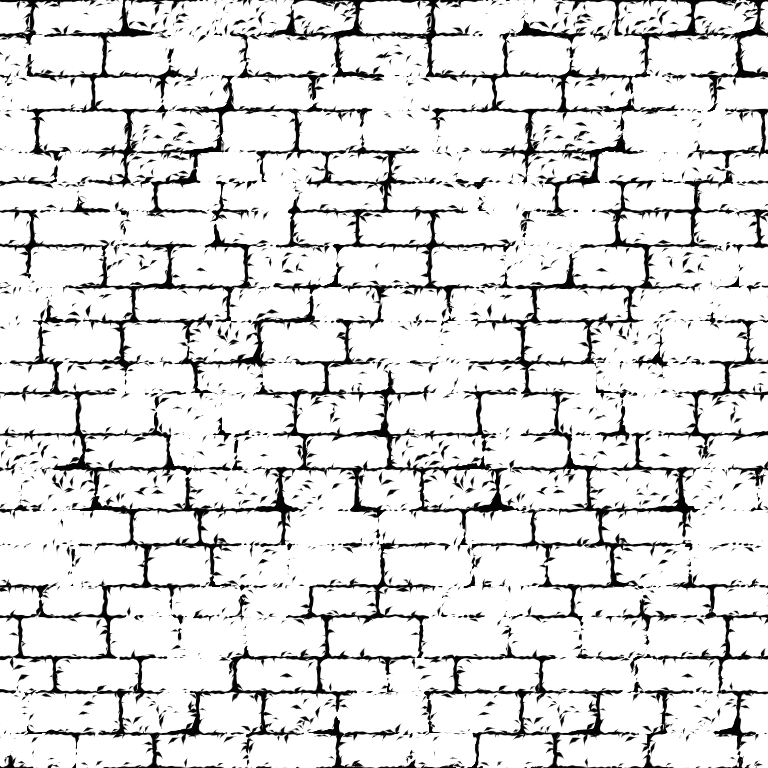
This texture is drawn by a three.js fragment shader. Its source:

```glsl
// Black ink print of a worn brick wall: 21 uneven courses with rough, broken joints on white.
varying vec2 vUv;

const vec3 PAPER = vec3(1.0);
const vec3 INK = vec3(0.01);
const float UNITS = 768.0;          // design units across the canvas
const float PERIOD = 401.0;         // width after which a course repeats
const int COURSES = 21;
const float TALL = 41.4, MEDIUM = 34.4, LOW = 30.3, LOWEST = 29.0;
const vec2 JOINT = vec2(1.75, 1.2); // half widths of upright and level joints
const float CORNER = 5.5;
const float ROUGHNESS = 1.0;
const float FADE = 4.0;             // how far faded joints close up
const float CHIP_CELL = 6.5;
const float WORN_SHARE = 0.27;

// Shift and stagger phase of the upright joints, per course from the bottom
const vec2 BOND[COURSES] = vec2[COURSES](
  vec2(5, 2.68), vec2(29, -0.09), vec2(67, -1.85), vec2(16, 0.32), vec2(41, 3.14),
  vec2(60, 1.38), vec2(51, 1.82), vec2(28, -2.56), vec2(76, 0.62), vec2(67, 1.1),
  vec2(59, -1.04), vec2(31, 0.87), vec2(60, -1.8), vec2(17, 1.27), vec2(44, -1.27),
  vec2(67, 1.1), vec2(59, -1.04), vec2(49, -1.26), vec2(1, 0.54), vec2(17, 1.27),
  vec2(44, -1.27));

float hash(vec2 p) {
  return fract(sin(dot(p, vec2(127.1, 311.7))) * 43758.5);
}

// Layered sines, about -1 to 1
float ripple(vec2 p) {
  return (sin(p.x * 0.37 + 1.7 * sin(p.y * 0.29)) + sin(p.y * 0.41 + 1.9 * sin(p.x * 0.23))
    + sin(p.x * 0.93 - p.y * 0.71 + 2.0 * sin(p.x * 0.17 + p.y * 0.31))) / 3.0;
}

float roundBox(vec2 p, vec2 halfSize, float radius) {
  vec2 q = abs(p) - halfSize + radius;
  return length(max(q, 0.0)) + min(max(q.x, q.y), 0.0) - radius;
}

bool isLow(int course) { return course % 6 == 4; }

float courseHeight(int course) {
  if (course == 15) return LOWEST;
  return course % 2 == 1 ? TALL : (isLow(course) ? LOW : MEDIUM);
}

float jointX(int course, float j, float count) {
  float stagger = isLow(course) ? 3.0 : 12.5;
  return BOND[course].x + PERIOD * j / count
    + stagger * sin(6.28319 * j / count + BOND[course].y);
}

// Angular slivers in jittered cells: dense on worn bricks, sparse along edges
float chips(vec2 p, vec2 halfSize, float seed, float worn) {
  vec2 cell = floor(p / CHIP_CELL);
  float d = -10.0;
  for (int y = -1; y <= 1; y++) {
    for (int x = -1; x <= 1; x++) {
      vec2 id = cell + vec2(x, y);
      vec2 key = id + seed * 91.0;
      vec2 center = (id + vec2(hash(key), hash(key + 17.3))) * CHIP_CELL;
      float edge = roundBox(center, halfSize, CORNER);
      float patchy = smoothstep(-0.1, 0.6, ripple(center * 0.3 + seed * 70.0));
      float chance = 0.42 * smoothstep(-6.0, -1.0, edge) + worn * (0.1 + 0.55 * patchy);
      if (hash(key + 5.9) > chance) continue;
      float angle = 0.5 + 2.2 * (hash(key + 8.1) - 0.5);
      vec2 q = mat2(cos(angle), -sin(angle), sin(angle), cos(angle)) * (p - center);
      float size = mix(1.0, 3.2, hash(key + 2.7));
      q.y += 0.12 * q.x * q.x / size;
      d = max(d, 0.6 * size - abs(q.x) * 0.3 - abs(q.y) * 0.9);
    }
  }
  return d;
}

void main() {
  vec2 p = vUv * UNITS;
  float aa = 0.75 * fwidth(p.x);
  vec2 wall = p + 0.8 * vec2(ripple(p * 0.4), ripple(p.yx * 0.35 + 40.0));

  // Find the course
  int course = 0;
  float bottom = 0.0;
  for (int i = 0; i < COURSES - 1; i++) {
    float next = bottom + courseHeight(i);
    if (wall.y < next) break;
    bottom = next;
    course = i + 1;
  }

  // Find the brick between two upright joints
  float count = isLow(course) ? 6.0 : 5.0;
  float x = mod(wall.x, PERIOD), left = 0.0, right = PERIOD, brick = 0.0;
  for (float j = -1.0; j < 6.0; j++) {
    left = jointX(course, j, count);
    right = jointX(course, j + 1.0, count);
    brick = mod(j + count, count);
    if (x < right) break;
  }
  vec2 halfSize = 0.5 * vec2(right - left, courseHeight(course));
  vec2 local = vec2(x - left, wall.y - bottom) - halfSize;
  float seed = hash(vec2(brick + 1.0, float(course) + 3.0));
  float worn = step(1.0 - WORN_SHARE, seed) * mix(0.25, 1.0, hash(vec2(seed, 4.0)));

  // Rough outline, some bricks broken away at a lower corner
  vec2 body = halfSize - JOINT;
  float d = roundBox(local, body, CORNER);
  d += ROUGHNESS * ripple(local * 0.8 + seed * 300.0);
  float side = hash(vec2(seed, 9.0)) < 0.7 ? 1.0 : -1.0;
  d += 14.0 * worn * max(0.0, dot(local / halfSize, vec2(0.7 * side, -0.7)) - 0.75);

  // Joints close up in faded stretches
  float faded = smoothstep(0.1, 0.75, ripple(p * 0.075 + 20.0) + 0.35 * ripple(p * 0.9));
  d -= FADE * faded;

  d = max(d, chips(local, body, seed, worn) - 0.7 * faded);
  gl_FragColor = vec4(mix(PAPER, INK, smoothstep(-aa, aa, d)), 1.0);
}
```
